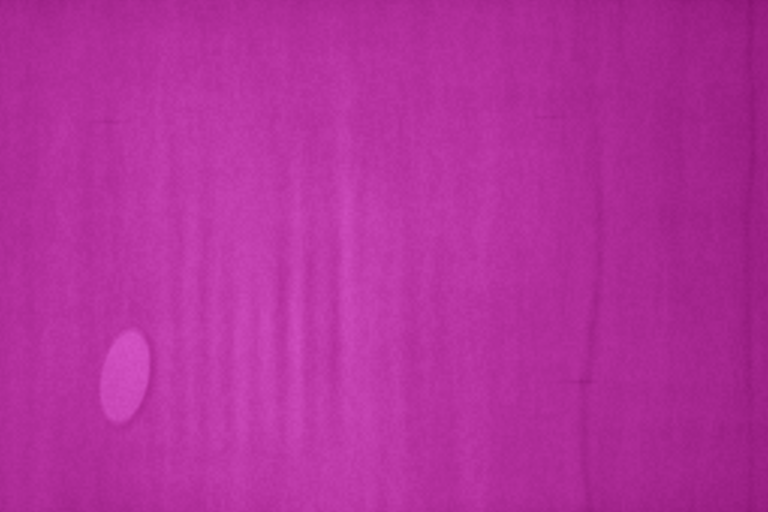
A WebGL 1 fragment shader for this texture:

```glsl
precision highp float;
// Magenta-stained wood under a soft light: stretched, warped noise makes the
// upright grain, a broad glow shades it, and bright ribs cross the lit zone.
// A tilted pale oval, a wavy crease and short dark nicks lie on top.
uniform vec2 u_resolution;

#define GLOW_CENTER vec2(0.56, 0.41)
#define GLOW_FALLOFF vec2(2.1, 1.4)
#define GLOW_GAIN 0.82
#define BASE_TONE -0.05
#define GRAIN_GAIN 0.30
#define RIB_GAIN 0.50
#define SPECK_GAIN 0.16
#define OVAL_CENTER vec2(0.244, 0.264)
#define OVAL_RADII vec2(0.047, 0.094)
#define OVAL_TILT 0.2

const vec3 DARK = vec3(0.62, 0.13, 0.53);
const vec3 MIDDLE = vec3(0.71, 0.19, 0.62);
const vec3 LIGHT = vec3(0.80, 0.29, 0.73);

float hash(vec2 p) {
  vec3 q = fract(vec3(p.xyx) * 0.1031);
  q += dot(q, q.yzx + 33.33);
  return fract((q.x + q.y) * q.z);
}

// Smooth value noise, centred on zero
float noise(vec2 p) {
  vec2 i = floor(p), f = fract(p);
  f = f * f * (3.0 - 2.0 * f);
  float low = mix(hash(i), hash(i + vec2(1.0, 0.0)), f.x);
  float high = mix(hash(i + vec2(0.0, 1.0)), hash(i + vec2(1.0)), f.x);
  return mix(low, high, f.y) - 0.5;
}

// Signed distance, roughly, to the tilted oval
float ovalDistance(vec2 p) {
  float c = cos(OVAL_TILT), s = sin(OVAL_TILT);
  vec2 q = vec2(c * p.x - s * p.y, s * p.x + c * p.y);
  return (length(q / OVAL_RADII) - 1.0) * OVAL_RADII.x;
}

// Upright streaks that wander more towards the right
float woodGrain(vec2 p) {
  float wander = mix(0.015, 0.09, smoothstep(0.7, 1.4, p.x));
  float x = p.x + wander * noise(p * vec2(2.5, 3.0) + 7.0);
  float broad = noise(vec2(x * 15.0, p.y * 1.3 + 20.0));
  float medium = noise(vec2(x * 36.0, p.y * 3.0 + 50.0));
  float fine = noise(vec2(x * 85.0, p.y * 12.0 + 90.0));
  return 0.40 * broad + 0.40 * medium + 0.28 * fine;
}

// Irregular bright ribs, confined to the lit zone
float ribs(vec2 p) {
  float x = p.x + 0.006 * noise(p * vec2(4.0, 5.0));
  float rib = noise(vec2(x * 34.0 + 140.0, p.y * 1.2));
  rib += 0.25 * sin(x * 122.0 + 2.0 * noise(vec2(x * 9.0, 3.0)));
  vec2 d = (p - vec2(0.54, 0.38)) / vec2(0.26, 0.22);
  return rib * exp(-dot(d, d));
}

// Small dark dash with a faint upright tick
float nick(vec2 p) {
  float dash = exp(-dot(p * p, vec2(900.0, 60000.0)));
  float tick = exp(-dot(p * p, vec2(30000.0, 1800.0)));
  return dash + 0.5 * tick;
}

void main() {
  vec2 p = gl_FragCoord.xy / u_resolution.y;
  float width = u_resolution.x / u_resolution.y;
  float pixel = 1.0 / u_resolution.y;

  // Broad light and darker borders
  vec2 d = p - GLOW_CENTER;
  float tone = BASE_TONE + GLOW_GAIN * exp(-dot(d * d, GLOW_FALLOFF));
  tone -= 0.16 * exp(-(1.0 - p.y) * 28.0) + 0.10 * exp(-p.y * 40.0);
  tone -= 0.10 * smoothstep(width - 0.3, width, p.x);

  // Wood texture, with faint level marks
  tone += GRAIN_GAIN * woodGrain(p) + RIB_GAIN * ribs(p);
  tone += 0.07 * noise(p * vec2(3.0, 26.0) + 60.0);
  tone += 0.12 * noise(p * 3.5 + 30.0);

  // Creases and nicks
  float crease = p.x - 1.157 - 0.016 * sin(p.y * 8.0 + 3.4);
  float creaseFade = 1.0 - smoothstep(0.55, 0.9, p.y);
  tone -= 0.20 * creaseFade * exp(-crease * crease * 9000.0);
  float edgeCrease = p.x - 1.467 - 0.012 * noise(vec2(p.y * 7.0, 5.0));
  tone -= 0.16 * exp(-edgeCrease * edgeCrease * 16000.0);
  tone -= 0.28 * nick(p - vec2(1.135, 0.254));
  tone -= 0.18 * nick(p - vec2(1.08, 0.771));
  tone -= 0.20 * nick(p - vec2(0.21, 0.762));

  // Pale oval with a soft shadow at its lower right
  vec2 q = p - OVAL_CENTER;
  float shadow = 1.0 - smoothstep(-0.008, 0.012, ovalDistance(q - vec2(0.006, -0.004)));
  tone -= 0.32 * shadow;
  float oval = 1.0 - smoothstep(-0.004 - pixel, 0.003 + pixel, ovalDistance(q));
  float ovalTone = 1.0 + 0.9 * q.y + 0.1 * noise(p * vec2(30.0, 18.0));
  tone = mix(tone, ovalTone, oval);

  // Fine speckle, then colour
  tone += SPECK_GAIN * (noise(p * 170.0) + 0.5 * noise(p * vec2(110.0, 60.0)));
  vec3 color = tone < 0.5 ? mix(DARK, MIDDLE, tone * 2.0)
                          : mix(MIDDLE, LIGHT, tone * 2.0 - 1.0);
  gl_FragColor = vec4(color, 1.0);
}
```
